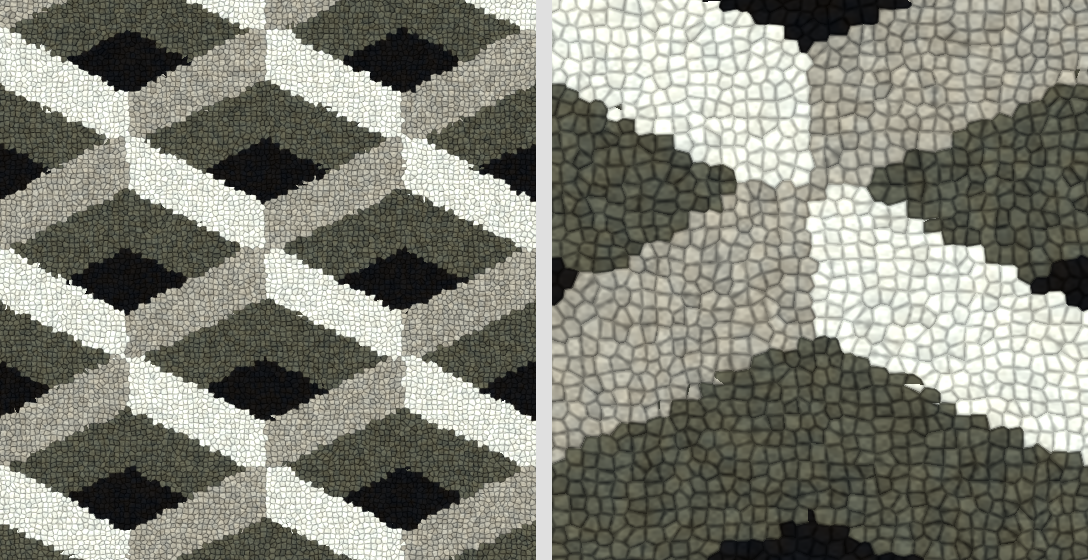
Left: the whole. Right: its middle third, enlarged.
Reproduce this pattern procedurally as a Shadertoy shader.

```glsl
// Looped-pile carpet: lattice of pale and grey bands framing olive diamonds with black wells.

const vec2 PITCH = vec2(0.2461, 0.1953);   // half repeat across and down
const vec2 NODE = vec2(0.474, 0.5573);     // one crossing of the bands
const float LOOP = 0.0093;                 // size of one yarn loop

const vec3 IVORY = vec3(0.925, 0.94, 0.89);
const vec3 GREY = vec3(0.665, 0.655, 0.60);
const vec3 OLIVE = vec3(0.335, 0.34, 0.285);
const vec3 BLACK = vec3(0.075, 0.075, 0.078);

float hash(vec2 p) {
    vec3 q = fract(p.xyx * vec3(0.1031, 0.1030, 0.0973));
    q += dot(q, q.yzx + 33.33);
    return fract((q.x + q.y) * q.z);
}

vec2 hash2(vec2 p) {
    return vec2(hash(p), hash(p + 71.7));
}

float noise(vec2 p) {
    vec2 i = floor(p), f = fract(p);
    f = f * f * (3.0 - 2.0 * f);
    return mix(mix(hash(i), hash(i + vec2(1, 0)), f.x),
               mix(hash(i + vec2(0, 1)), hash(i + 1.0), f.x), f.y);
}

// Positive inside a kite with separate heights above and below its centre
float kite(vec2 p, float halfWidth, float top, float bottom) {
    float taper = 1.0 - abs(p.x) / halfWidth;
    return min(top * taper - p.y, bottom * taper + p.y);
}

// Yarn colour of the woven design at a point
vec3 design(vec2 uv) {
    uv += 0.005 * (vec2(noise(uv * 38.0), noise(uv * 38.0 + 50.0)) - 0.5);
    vec2 g = (uv - NODE) / PITCH;

    // Bands change colour across each crossing
    vec2 cell = floor(g);
    vec3 col = mod(cell.x + cell.y, 2.0) > 0.5 ? IVORY : GREY;

    // Nearest diamond centre: lattice points whose coordinates sum to odd
    vec2 diagonal = 2.0 * floor(vec2(g.x + g.y, g.x - g.y) * 0.5) + 1.0;
    vec2 site = 0.5 * vec2(diagonal.x + diagonal.y, diagonal.x - diagonal.y);
    vec2 p = (g - site) * PITCH;

    float halfWidth = 0.218 + 0.014 * (hash(site + 20.0) - 0.5);
    if (kite(p, halfWidth, 0.104, 0.117) > 0.0) {
        col = p.y < -0.51 * abs(p.x) ? BLACK : OLIVE;
    }
    return col;
}

// Finds the two nearest loop centres; returns the gap between their distances
float nearestLoops(vec2 p, out vec2 first, out vec2 second) {
    float d1 = 9.0, d2 = 9.0;
    vec2 base = floor(p);
    first = second = p;
    for (int y = -1; y <= 1; y++) {
        for (int x = -1; x <= 1; x++) {
            vec2 id = base + vec2(x, y);
            vec2 centre = id + 0.5 + 0.6 * (hash2(id + 200.0) - 0.5);
            float d = length(p - centre);
            if (d < d1) {
                d2 = d1; second = first;
                d1 = d; first = centre;
            } else if (d < d2) {
                d2 = d; second = centre;
            }
        }
    }
    return d2 - d1;
}

// Dark creases between loops, rounded tops, and uneven yarn
float pileShade(vec2 p, vec2 centre, float gap, float brightness) {
    float crease = mix(0.52, 0.80, brightness);
    float spread = mix(0.34, 0.12, brightness);
    float shade = mix(crease, 1.07, smoothstep(0.0, 0.42, gap));
    shade += spread * (hash(floor(centre * 16.0)) - 0.5);
    shade += spread * (noise(p * vec2(3.2, 4.3)) - 0.5);
    shade += 0.08 * dot(p - centre, vec2(-0.4, 0.9));
    return shade;
}

void mainImage(out vec4 fragColor, in vec2 fragCoord) {
    vec2 uv = fragCoord / iResolution.y;

    // Slightly wavering rows of loops
    vec2 p = uv / LOOP;
    p += 0.7 * (vec2(noise(uv * 22.0), noise(uv * 22.0 + 9.0)) - 0.5);
    vec2 offset = uv / LOOP - p;

    // Each loop takes one colour, blended softly into its neighbour
    vec2 first, second;
    float gap = nearestLoops(p, first, second);
    vec3 near = design((first + offset) * LOOP);
    vec3 beside = design((second + offset) * LOOP);
    float pixel = 1.0 / (iResolution.y * LOOP);
    vec3 col = mix(beside, near, 0.5 + 0.5 * smoothstep(0.0, max(0.12, 1.4 * pixel), gap));

    col *= pileShade(p, first, gap, col.g);

    // Warm and cool flecks of fibre
    col += 0.025 * (noise(p * 0.9 + 30.0) - 0.5) * vec3(1.0, 0.2, -0.8);
    fragColor = vec4(clamp(col, 0.0, 1.0), 1.0);
}
```
